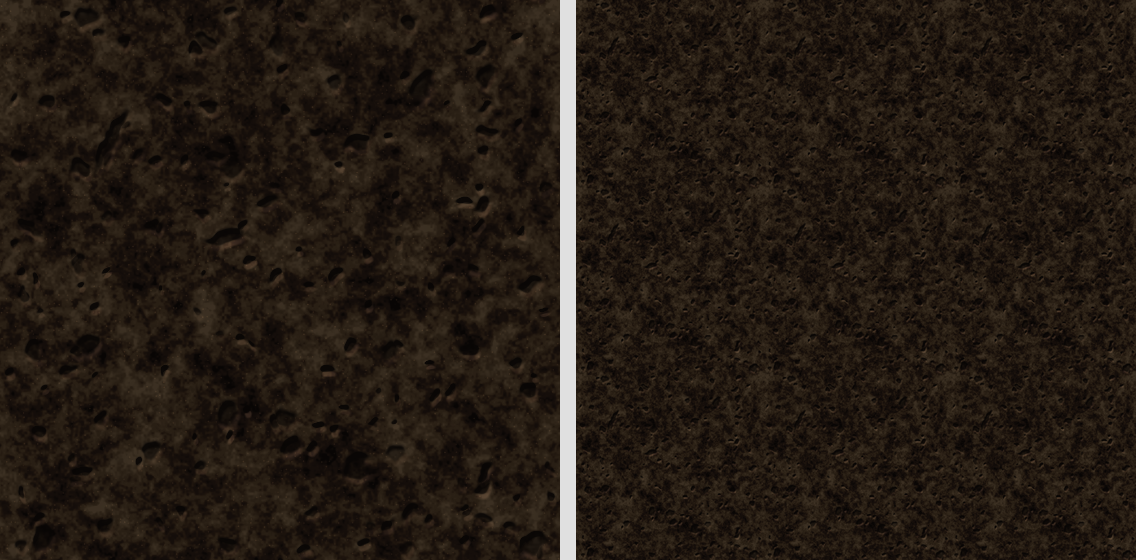
Left, the tile; right, the same tile 3 across and 3 down.
Reproduce this texture procedurally as a WebGL 1 fragment shader.

```glsl
precision highp float;
// Dark, weathered brown ground: mottled patches, fine grit and pits lit from above. Tiles.
uniform vec2 u_resolution;

const vec3 PIT_BLACK = vec3(0.030, 0.020, 0.016);
const vec3 DARK_EARTH = vec3(0.082, 0.054, 0.040);
const vec3 MID_EARTH = vec3(0.120, 0.082, 0.052);
const vec3 OLIVE_BROWN = vec3(0.162, 0.122, 0.080);
const vec3 PALE_BROWN = vec3(0.230, 0.185, 0.132);
const vec3 RIM_LIGHT = vec3(0.200, 0.148, 0.115);
const vec3 GRIT_LIGHT = vec3(0.085, 0.062, 0.042);

const float MOTTLE_PERIOD = 11.0;
const float MOTTLE_CONTRAST = 2.75;
const float GROUND_LEVEL = 0.54;
const float GRAIN_PERIOD = 256.0;
const float GRAIN_AMOUNT = 0.30;
const float GRIT_CELLS = 128.0;
const float GRIT_SHARE = 0.14;
const float MOTTLE_WARP = 0.008;
const float PIT_WARP = 0.018;
const float PIT_ANGLE = 0.6;
const float SHADOW = 0.90;
const float PIT_DARKNESS = 0.55;
const vec2 TO_LIGHT = vec2(-0.003, 0.009);

vec3 hash3(vec2 cell, float seed) {
  vec3 p = fract(vec3(cell.xyx + seed * 17.3) * vec3(0.1031, 0.1030, 0.0973));
  p += dot(p, p.yxz + 33.33);
  return fract((p.xxy + p.yzz) * p.zyx);
}

// Value noise that wraps after a whole number of cells
float noise(vec2 uv, float period, float seed) {
  vec2 p = uv * period;
  vec2 cell = floor(p);
  vec2 f = p - cell;
  f = f * f * (3.0 - 2.0 * f);
  vec2 a = mod(cell, period);
  vec2 b = mod(cell + 1.0, period);
  float low = mix(hash3(a, seed).x, hash3(vec2(b.x, a.y), seed).x, f.x);
  float high = mix(hash3(vec2(a.x, b.y), seed).x, hash3(b, seed).x, f.x);
  return mix(low, high, f.y);
}

// Five octaves, strongest in the middle sizes
float mottle(vec2 uv) {
  float sum = 0.0;
  float period = MOTTLE_PERIOD;
  for (int i = 0; i < 5; i++) {
    float octave = float(i);
    float weight = 0.26 - 0.055 * abs(octave - 2.0);
    sum += weight * (noise(uv, period, octave + 1.0) - 0.5);
    period *= 2.0;
  }
  return sum;
}

vec2 warp(vec2 uv, float amount) {
  vec2 broad = vec2(noise(uv, 26.0, 11.0), noise(uv, 26.0, 12.0)) - 0.5;
  vec2 fine = vec2(noise(uv, 64.0, 13.0), noise(uv, 64.0, 14.0)) - 0.5;
  return uv + amount * (broad + 0.6 * fine);
}

// Scattered slanted hollows; size is in cells, share is the part of cells filled
float pits(vec2 uv, float cells, float share, float size, float stretch, float seed) {
  vec2 p = uv * cells;
  vec2 home = floor(p);
  float depth = 0.0;
  for (int y = -1; y <= 1; y++) {
    for (int x = -1; x <= 1; x++) {
      vec2 cell = home + vec2(float(x), float(y));
      vec3 place = hash3(mod(cell, cells), seed);
      vec3 form = hash3(mod(cell, cells), seed + 1.0);
      vec2 d = p - cell - 0.2 - 0.6 * place.xy;
      float angle = PIT_ANGLE + 1.4 * (form.x - 0.5);
      float c = cos(angle);
      float s = sin(angle);
      vec2 q = vec2(c * d.x + s * d.y, c * d.y - s * d.x);
      q.x /= mix(1.0, stretch, form.y);
      float radius = size * mix(0.6, 1.2, form.z);
      float hollow = 1.0 - smoothstep(0.45, 1.0, length(q) / radius);
      depth = max(depth, hollow * step(place.z, share) * mix(0.6, 1.0, form.y));
    }
  }
  return depth;
}

float hollowDepth(vec2 uv) {
  vec2 p = warp(uv, PIT_WARP);
  float depth = 0.85 * pits(p, 19.0, 0.32, 0.21, 1.5, 21.0);
  depth = max(depth, pits(p, 9.0, 0.55, 0.18, 1.6, 31.0));
  depth = max(depth, pits(p, 3.0, 0.30, 0.055, 4.0, 41.0));
  return depth + 0.22 * noise(p, 48.0, 51.0);
}

float grit(vec2 uv) {
  vec2 p = uv * GRIT_CELLS;
  vec3 h = hash3(mod(floor(p), GRIT_CELLS), 61.0);
  float speck = 1.0 - smoothstep(0.05, 0.30, length(fract(p) - 0.3 - 0.4 * h.xy));
  return speck * step(h.z, GRIT_SHARE) * (0.4 + 4.0 * h.z);
}

void main() {
  vec2 uv = gl_FragCoord.xy / u_resolution;

  // Mottled ground tone with fine grain
  float tone = GROUND_LEVEL + MOTTLE_CONTRAST * mottle(warp(uv, MOTTLE_WARP));
  tone += GRAIN_AMOUNT * (noise(uv, GRAIN_PERIOD, 71.0) - 0.5);
  vec3 color = mix(PIT_BLACK, DARK_EARTH, smoothstep(-0.25, 0.20, tone));
  color = mix(color, MID_EARTH, clamp((tone - 0.24) / 0.20, 0.0, 1.0));
  color = mix(color, OLIVE_BROWN, clamp((tone - 0.44) / 0.20, 0.0, 1.0));
  color = mix(color, PALE_BROWN, clamp((tone - 0.72) / 0.42, 0.0, 1.0));

  // Relief: the wall toward the light is shaded, the far rim catches it
  float depth = hollowDepth(uv);
  float slope = depth - hollowDepth(uv + TO_LIGHT);
  float hollow = smoothstep(0.3, 0.9, depth);
  float shade = clamp(SHADOW * max(slope, 0.0) + PIT_DARKNESS * hollow, 0.0, 0.92);
  color = mix(color, PIT_BLACK, shade);
  float patchy = 0.2 + 0.8 * noise(uv, 34.0, 81.0);
  color += RIM_LIGHT * max(-slope - 0.05, 0.0) * patchy;

  color += GRIT_LIGHT * grit(uv) * (1.0 - shade);
  gl_FragColor = vec4(color, 1.0);
}
```
